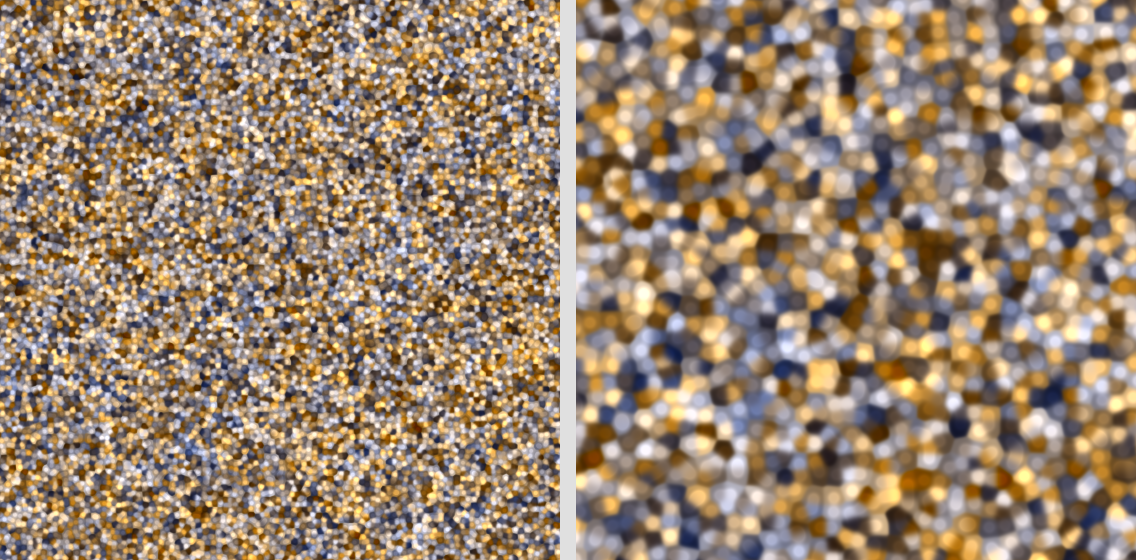
Left, the full canvas; right, a detail of the centre.
This texture is drawn by a WebGL 1 fragment shader. Its source:

```glsl
precision highp float;
// Fine speckled sand: soft round grains in cream, blue-grey, orange and near-black.
// Jittered cell points blend their random tone and warmth with Gaussian weights;
// slow noise gathers the grains into faint warm and cool patches.

uniform vec2 u_resolution;

vec4 hash4(vec2 p) {
  vec4 q = fract(p.xyxy * vec4(0.1031, 0.1030, 0.0973, 0.1099));
  q += dot(q, q.wzxy + 33.33);
  return fract((q.xxyz + q.yzzw) * q.zywx);
}

float valueNoise(vec2 p) {
  vec2 cell = floor(p);
  vec2 f = fract(p);
  f = f * f * (3.0 - 2.0 * f);
  float low = mix(hash4(cell).x, hash4(cell + vec2(1.0, 0.0)).x, f.x);
  float high = mix(hash4(cell + vec2(0.0, 1.0)).x, hash4(cell + 1.0).x, f.x);
  return mix(low, high, f.y);
}

// Returns blended tone, blended warmth and the total weight of nearby grains.
vec3 grains(vec2 p) {
  vec2 cell = floor(p);
  vec2 sum = vec2(0.0);
  float total = 0.0;
  for (int y = -1; y <= 1; y++) {
    for (int x = -1; x <= 1; x++) {
      vec2 id = cell + vec2(float(x), float(y));
      vec4 h = hash4(id + 71.0);
      vec2 toGrain = id + 0.1 + 0.8 * h.xy - p;
      float weight = exp(-6.0 * dot(toGrain, toGrain));
      sum += weight * vec2(h.z, mix(-0.5, 1.7, pow(h.w, 1.6)));
      total += weight;
    }
  }
  return vec3(sum / total, total);
}

void main() {
  vec2 uv = gl_FragCoord.xy / u_resolution.y;
  vec3 grain = grains(uv * 106.0);

  // Slow drift of brightness and warmth between patches
  float tone = grain.x + 0.16 * (valueNoise(uv * 27.0 + 5.0) - 0.5);
  float warmth = grain.y + 0.5 * (valueNoise(uv * 11.0 + 40.0) - 0.5)
                         + 0.6 * (valueNoise(uv * 36.0 + 90.0) - 0.5);

  // Neutral ramp, pushed towards orange or blue-grey
  vec3 shadow = vec3(0.16, 0.13, 0.15);
  vec3 highlight = vec3(0.99, 0.93, 0.89);
  vec3 color = mix(shadow, highlight, tone);
  color += warmth * vec3(0.14, 0.02, -0.20);

  // Shaded gaps between grains
  color *= mix(0.85, 1.07, smoothstep(0.1, 0.75, grain.z));

  gl_FragColor = vec4(clamp(color, 0.0, 1.0), 1.0);
}
```
